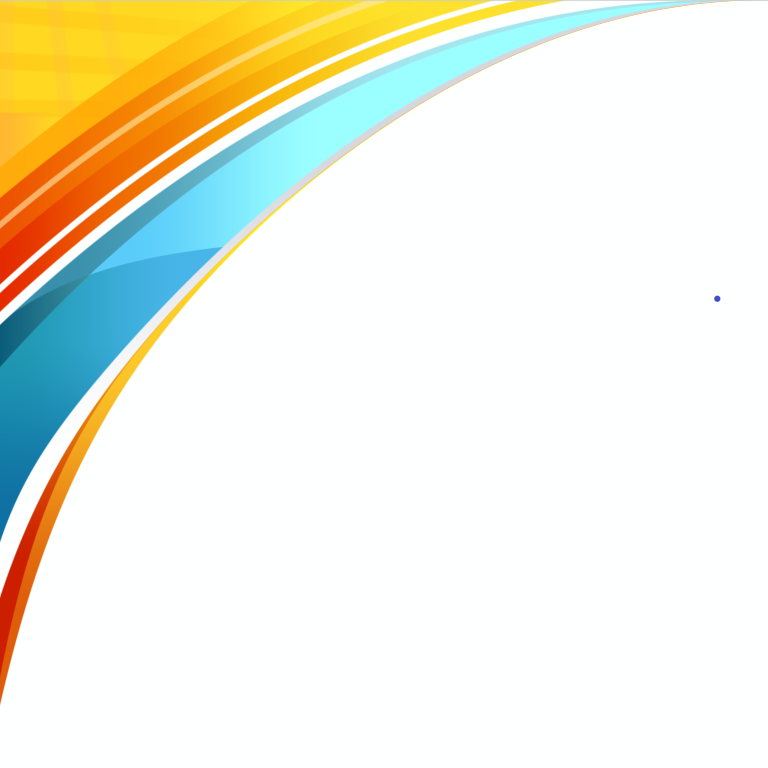
A Shadertoy shader for this background:

```glsl
#define WHITE vec3(0.995, 1.0, 1.0)
#define YELLOW vec3(1.0, 0.85, 0.13)
#define LEMON vec3(1.0, 0.93, 0.18)
#define AMBER vec3(1.0, 0.66, 0.02)
#define RED vec3(0.89, 0.14, 0.0)
#define CYAN vec3(0.61, 1.0, 1.0)
#define SKY vec3(0.35, 0.80, 0.98)
#define DEEP_BLUE vec3(0.06, 0.44, 0.64)
#define LINE_HALF_WIDTH 0.0050

// Coverage of the area above a curve; y is measured down from the top
float above(float y, float curve) {
    float d = curve - y;
    float w = max(fwidth(d) * 0.7, 1e-5);
    return smoothstep(-w, w, d);
}

// Upper border shared by the blue ribbon and the warm stripes
float innerArc(float x) {
    return 0.423 * pow(max(1.0 - x / 0.944, 0.0), 2.1);
}

// Parabolic sweep that steepens near the left side
float outerArc(float x, float height, float reach, float steep, float falloff) {
    float t = max(1.0 - x / reach, 0.0);
    return height * t * t + steep * exp(-x / falloff);
}

float stripe(float y, float center, float halfWidth) {
    return above(y, center + halfWidth) - above(y, center - halfWidth);
}

// Yellow field with soft crossing bands of light
vec3 yellowField(vec2 p) {
    vec3 col = mix(YELLOW, LEMON, smoothstep(0.2, 0.5, p.x));
    float fade = 1.0 - smoothstep(0.05, 0.4, p.x);
    for (int i = 0; i < 3; i++) {
        float k = float(i);
        float across = p.y - 0.018 - 0.061 * k - p.x * (0.08 - 0.03 * k);
        float down = p.x - 0.008 - 0.062 * k - p.y * 0.12 * k;
        float band = smoothstep(0.013, 0.009, abs(across));
        float beam = smoothstep(0.012, 0.008, abs(down));
        col = mix(col, AMBER, 0.22 * band * fade);
        col = mix(col, vec3(1.0, 0.75, 0.25), 0.30 * beam * fade);
    }
    float corner = smoothstep(0.145, 0.149, p.y) * (1.0 - smoothstep(0.0, 0.09, p.x));
    return mix(col, vec3(1.0, 0.68, 0.2), 0.7 * corner);
}

// Red to orange to yellow along the sweep
vec3 fireGradient(float x) {
    vec3 col = mix(RED, vec3(0.94, 0.43, 0.0), smoothstep(-0.02, 0.19, x));
    col = mix(col, vec3(0.97, 0.70, 0.03), smoothstep(0.16, 0.38, x));
    return mix(col, vec3(0.99, 0.88, 0.18), smoothstep(0.32, 0.56, x));
}

vec3 warmStripes(vec2 p, float arc) {
    vec3 col = yellowField(p);
    vec3 fire = fireGradient(p.x);
    // Translucent layers deepen toward the lower border
    float fade = 1.0 - smoothstep(0.12, 0.42, p.x);
    float amberEdge = arc - 0.205 + 0.10 * p.x;
    float orangeEdge = arc - 0.165 + 0.10 * p.x;
    float paleLine = arc - 0.130 + 0.082 * p.x;
    float redEdge = arc - 0.099 + 0.07 * p.x;
    float whiteLine = arc - 0.047 + 0.02 * p.x;
    col = mix(col, AMBER, 0.85 * fade * (1.0 - above(p.y, amberEdge)));
    vec3 softFire = mix(fire, AMBER, 0.30);
    col = mix(col, softFire, (0.35 + 0.6 * fade) * (1.0 - above(p.y, orangeEdge)));
    col = mix(col, fire, 0.9 * (1.0 - above(p.y, redEdge)));
    // Bright lines
    col = mix(col, vec3(1.0, 0.92, 0.66), 0.60 * stripe(p.y, paleLine, LINE_HALF_WIDTH));
    return mix(col, WHITE, stripe(p.y, whiteLine, LINE_HALF_WIDTH * (1.1 - 0.6 * p.x)));
}

vec3 blueRibbon(vec2 p, float arc) {
    vec3 col = mix(SKY, CYAN, smoothstep(0.16, 0.43, p.x));
    // Darker lower wave
    vec3 wave = mix(vec3(0.12, 0.60, 0.70), vec3(0.28, 0.71, 0.91), smoothstep(0.0, 0.25, p.x));
    wave = mix(wave, DEEP_BLUE, smoothstep(0.43, 0.68, p.y));
    float waveTop = 0.305 + 0.115 * exp(-p.x / 0.15);
    float inWave = 1.0 - above(p.y, waveTop);
    col = mix(col, wave, inWave);
    // Shaded upper border
    vec3 shade = mix(vec3(0.22, 0.56, 0.67), vec3(0.64, 0.90, 0.94), smoothstep(0.05, 0.55, p.x));
    shade = mix(shade, mix(vec3(0.04, 0.36, 0.48), vec3(0.25, 0.58, 0.62), p.x * 8.0), inWave);
    return mix(col, shade, above(p.y, arc + 0.055 * exp(-p.x / 0.30)));
}

void mainImage(out vec4 fragColor, in vec2 fragCoord) {
    vec2 p = fragCoord / iResolution.xy;
    p.y = 1.0 - p.y;
    float arc = innerArc(p.x);
    vec3 col = WHITE;

    // Outer golden rim and its red inner side
    vec3 rim = mix(vec3(1.0, 0.94, 0.0), vec3(0.99, 0.80, 0.16), smoothstep(0.25, 0.43, p.y));
    rim = mix(rim, vec3(0.87, 0.36, 0.04), smoothstep(0.43, 0.82, p.y));
    vec3 rimShade = mix(vec3(0.92, 0.56, 0.06), vec3(0.80, 0.12, 0.0), smoothstep(0.47, 0.74, p.y));
    col = mix(col, rim, above(p.y, outerArc(p.x, 0.667, 0.996, 0.251, 0.083)));
    col = mix(col, rimShade, above(p.y, outerArc(p.x, 0.667, 0.996, 0.215, 0.055)));

    // Silver band, blue ribbon, white gap and warm stripes
    vec3 silver = mix(vec3(0.84, 0.84, 0.87), WHITE, smoothstep(0.15, 0.60, p.y));
    col = mix(col, silver, above(p.y, outerArc(p.x, 0.667, 0.996, 0.111, 0.065)));
    col = mix(col, blueRibbon(p, arc), above(p.y, outerArc(p.x, 0.651, 0.977, 0.055, 0.033)));
    col = mix(col, WHITE, above(p.y, arc));
    col = mix(col, warmStripes(p, arc), above(p.y, arc - 0.017));

    // Small blue dot and hairline along the top
    float dotDistance = length(p - vec2(0.934, 0.389)) - 0.004;
    col = mix(col, vec3(0.25, 0.30, 0.80), smoothstep(0.001, -0.001, dotDistance));
    col = mix(col, vec3(0.80), 0.8 * above(p.y, 0.0013));
    fragColor = vec4(col, 1.0);
}
```
